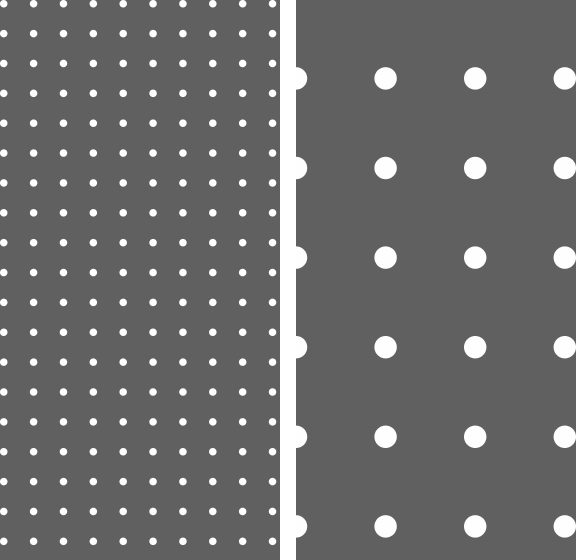
Left, the full canvas; right, a detail of the centre.
This pattern is drawn by a WebGL 2 fragment shader. Its source:

```glsl
#version 300 es
precision highp float;

#define UNITS_ACROSS 75.0   // grid units over the canvas width
#define PITCH 8.0           // distance between dot centres
#define DOT_RADIUS 1.0
#define FIRST_DOT vec2(1.0) // centre of the top left dot
#define GROUND_COLOR vec3(0.377)
#define DOT_COLOR vec3(0.995)

uniform vec2 u_resolution;
out vec4 fragColor;

// Signed distance to the nearest dot of a square grid
float dotGrid(vec2 p) {
    vec2 cell = mod(p - FIRST_DOT + 0.5 * PITCH, PITCH) - 0.5 * PITCH;
    return length(cell) - DOT_RADIUS;
}

void main() {
    // Grid units, measured from the top left corner
    float unitsPerPixel = UNITS_ACROSS / u_resolution.x;
    vec2 fromTopLeft = vec2(gl_FragCoord.x, u_resolution.y - gl_FragCoord.y);
    vec2 p = fromTopLeft * unitsPerPixel;

    // One pixel wide smooth edge
    float coverage = clamp(0.5 - dotGrid(p) / unitsPerPixel, 0.0, 1.0);
    fragColor = vec4(mix(GROUND_COLOR, DOT_COLOR, coverage), 1.0);
}
```
